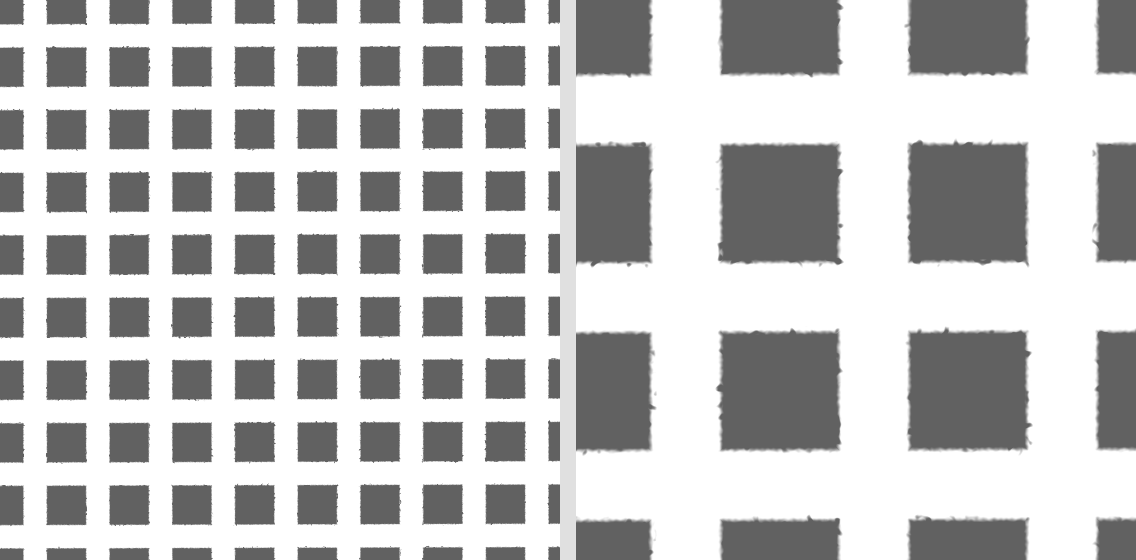
Left, the full canvas; right, a detail of the centre.
A Shadertoy shader for this pattern:

```glsl
const vec3 PAPER = vec3(1.0);
const vec3 INK = vec3(0.38);
const vec2 PITCH = vec2(0.11198, 0.1118);   // spacing of the squares
const vec2 FIRST_CENTRE = vec2(0.0068, 0.8799);
const float HALF_SIDE = 0.0350;
const float ROW_SLOPE = 0.0026;             // rows climb slightly to the right
const float EDGE_BLUR = 0.0016;

vec2 hashGradient(vec2 p) {
    vec3 q = fract(p.xyx * vec3(0.1031, 0.1030, 0.0973));
    q += dot(q, q.yzx + 33.33);
    float angle = 6.28318 * fract((q.x + q.y) * q.z);
    return vec2(cos(angle), sin(angle));
}

float gradientNoise(vec2 p) {
    vec2 i = floor(p);
    vec2 f = p - i;
    vec2 u = f * f * f * (f * (f * 6.0 - 15.0) + 10.0);
    float a = dot(hashGradient(i), f);
    float b = dot(hashGradient(i + vec2(1, 0)), f - vec2(1, 0));
    float c = dot(hashGradient(i + vec2(0, 1)), f - vec2(0, 1));
    float d = dot(hashGradient(i + vec2(1, 1)), f - vec2(1, 1));
    return mix(mix(a, b, u.x), mix(c, d, u.x), u.y);
}

float boxDistance(vec2 p, vec2 halfSize) {
    vec2 d = abs(p) - halfSize;
    return length(max(d, 0.0)) + min(max(d.x, d.y), 0.0);
}

// Offset from the centre of the nearest square
vec2 repeatCentred(vec2 p, vec2 pitch) {
    return (fract(p / pitch + 0.5) - 0.5) * pitch;
}

// Ink bleed: fine grain plus scattered outward specks
float edgeBleed(vec2 p) {
    float grain = gradientNoise(p * 310.0 + 17.0);
    float specks = smoothstep(0.12, 0.5, gradientNoise(p * 185.0 + 50.0));
    float wear = smoothstep(-0.4, 0.35, gradientNoise(p * 24.0 + 90.0));
    return 0.0009 * grain + 0.0026 * specks * mix(0.3, 1.0, wear);
}

void mainImage(out vec4 fragColor, in vec2 fragCoord) {
    vec2 uv = fragCoord / iResolution.y;
    float pixel = 1.0 / iResolution.y;

    // Grid of squares
    vec2 gridPos = uv - FIRST_CENTRE - vec2(0.0, ROW_SLOPE * uv.x);
    vec2 local = repeatCentred(gridPos, PITCH);
    float dist = boxDistance(local, vec2(HALF_SIDE)) - edgeBleed(uv);

    // Soft printed edge
    float blur = max(EDGE_BLUR, 0.75 * pixel);
    float ink = 1.0 - smoothstep(-blur, blur, dist);
    fragColor = vec4(mix(PAPER, INK, ink), 1.0);
}
```
